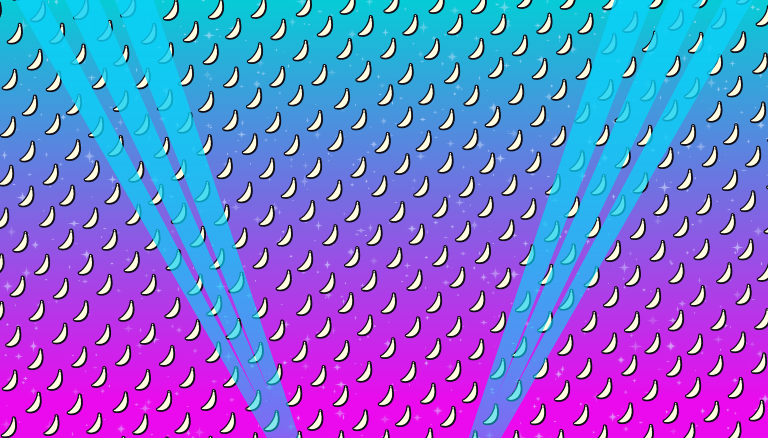
Reproduce this pattern procedurally as a Shadertoy shader.

```glsl
// Skewed lattice of outlined crescents over a sparkling cyan-magenta gradient with light beams.

const vec3 SKY_TOP    = vec3(0.02, 0.80, 0.84);
const vec3 SKY_BOTTOM = vec3(0.92, 0.04, 0.93);
const vec3 BEAM_COLOR = vec3(0.04, 0.82, 0.97);
const vec3 CREAM      = vec3(1.0, 0.99, 0.88);
const vec3 INK        = vec3(0.06, 0.05, 0.09);

// Lattice steps: along a row, and down to the next row (units of canvas height).
const vec2 ROW_STEP  = vec2(0.1005, 0.0023);
const vec2 DOWN_STEP = vec2(-0.0541, -0.0539);
const vec2 ANCHOR    = vec2(0.7062, 0.5144);

float hash(vec2 p) {
    return fract(sin(dot(p, vec2(127.1, 311.7))) * 43758.5453);
}

vec2 hash2(vec2 p) {
    return vec2(hash(p), hash(p + 37.7));
}

float coverage(float dist, float pixel) {
    return 1.0 - smoothstep(-0.6 * pixel, 0.6 * pixel, dist);
}

// Crescent: a thick, tapered quadratic curve.
float crescentDistance(vec2 p) {
    const vec2 tip = vec2(0.0118, 0.0208);
    const vec2 bend = vec2(0.0130, -0.0150);
    const vec2 tail = vec2(-0.0137, -0.0190);
    float dist = 1.0;
    for (int i = 0; i <= 20; i++) {
        float t = float(i) / 20.0;
        vec2 center = mix(mix(tip, bend, t), mix(bend, tail, t), t);
        float radius = 0.0013 + 0.0050 * sin(3.14159 * pow(t, 1.15));
        dist = min(dist, length(p - center) - radius);
    }
    return dist;
}

// Nearest crescent in x, its offset shadow in y.
vec2 crescentLattice(vec2 p) {
    mat2 basis = mat2(ROW_STEP, DOWN_STEP);
    vec2 home = round(inverse(basis) * (p - ANCHOR));
    vec2 dist = vec2(1.0);
    for (int j = -1; j <= 1; j++) {
        for (int i = -1; i <= 1; i++) {
            vec2 cell = home + vec2(i, j);
            vec2 jitter = (hash2(cell) - 0.5) * 0.010;
            vec2 q = p - ANCHOR - basis * cell - jitter;
            if (dot(q, q) < 0.0016) {
                dist.x = min(dist.x, crescentDistance(q));
                dist.y = min(dist.y, crescentDistance(q - vec2(0.0013, -0.0010)));
            }
        }
    }
    return dist;
}

// Scattered four-pointed stars with a soft halo.
float sparkles(vec2 p, float cellSize, float maxRadius, float seed) {
    vec2 home = floor(p / cellSize);
    float light = 0.0;
    for (int j = -1; j <= 1; j++) {
        for (int i = -1; i <= 1; i++) {
            vec2 cell = home + vec2(i, j);
            vec2 center = (cell + hash2(cell + seed)) * cellSize;
            float radius = maxRadius * mix(0.35, 1.0, hash(cell + seed + 11.3));
            float strength = mix(0.2, 0.6, hash(cell + seed + 23.9));
            vec2 q = abs(p - center) / radius;
            float star = 1.0 - smoothstep(0.6, 1.05, sqrt(q.x) + sqrt(q.y));
            float halo = 0.35 * exp(-9.0 * dot(q, q));
            light = max(light, strength * max(star, halo));
        }
    }
    return light;
}

// Three beams on each side, mirrored about the middle and narrowing downward.
float beams(vec2 p, float middle, float pixel) {
    float side = abs(p.x - middle);
    float light = 0.0;
    for (int i = 0; i < 3; i++) {
        float k = float(i);
        float center = mix(0.253 - 0.023 * k, 0.808 - 0.119 * k, p.y);
        float halfWidth = mix(0.014, 0.034 + 0.005 * k, p.y);
        light = max(light, coverage(abs(side - center) - halfWidth, pixel));
    }
    return light;
}

void mainImage(out vec4 fragColor, in vec2 fragCoord) {
    float pixel = 1.0 / iResolution.y;
    vec2 p = fragCoord * pixel;
    float middle = 0.5 * iResolution.x * pixel;

    // Background gradient and sparkles
    vec3 color = mix(SKY_TOP, SKY_BOTTOM, clamp((1.0 - p.y) / 0.92, 0.0, 1.0));
    float glitter = max(sparkles(p, 0.075, 0.021, 3.0), sparkles(p, 0.058, 0.009, 71.0));
    color = mix(color, vec3(0.86, 0.90, 1.0), glitter);

    // Outlined crescents
    vec2 dist = crescentLattice(p);
    color = mix(color, INK, coverage(min(dist.x, dist.y) - 0.0029, pixel));
    color = mix(color, CREAM, coverage(dist.x, pixel));

    // Translucent beams, fading toward the bottom
    color = mix(color, BEAM_COLOR, beams(p, middle, pixel) * mix(0.42, 0.84, sqrt(p.y)));

    fragColor = vec4(color, 1.0);
}
```
